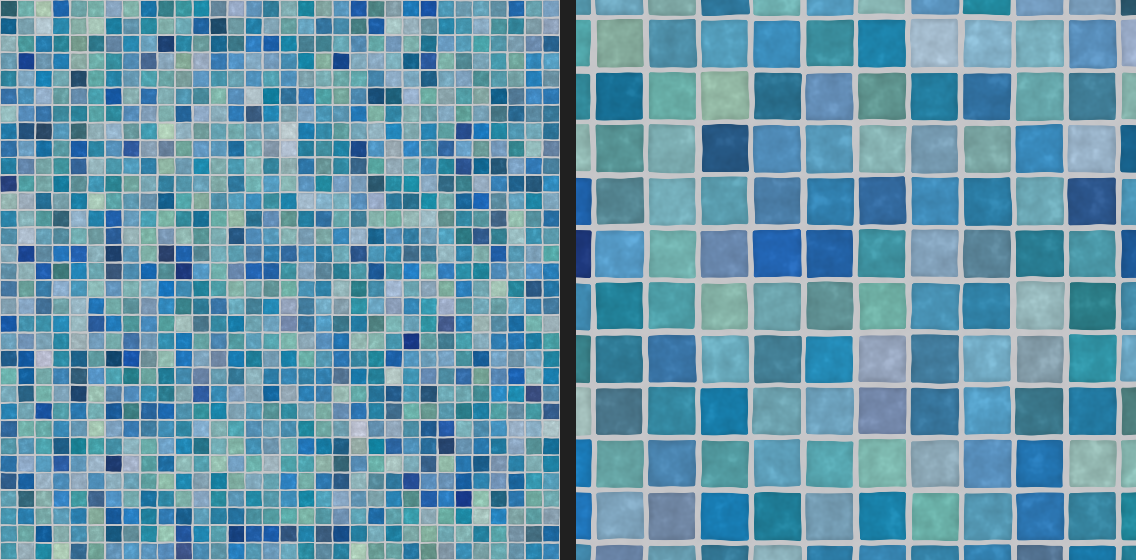
Left, the full canvas; right, a detail of the centre.
A WebGL 2 fragment shader for this texture:

```glsl
#version 300 es
precision highp float;
// Square glass mosaic, 32 by 32 tiles in mixed sea blues with pale grout.
uniform vec2 u_resolution;
out vec4 outColor;

const float TILES = 32.0;

// Three random values in 0..1 per integer cell.
vec3 hash3(vec2 cell, uint seed) {
    uvec3 v = uvec3(uvec2(ivec2(cell) + 4096), seed) * 1664525u + 1013904223u;
    v.x += v.y * v.z; v.y += v.z * v.x; v.z += v.x * v.y;
    v ^= v >> 16u;
    v.x += v.y * v.z; v.y += v.z * v.x; v.z += v.x * v.y;
    return vec3(v >> 8u) / 16777216.0;
}

float cornerSlope(vec2 corner, vec2 offset) {
    float angle = 6.2832 * hash3(corner, 7u).x;
    return dot(vec2(cos(angle), sin(angle)), offset);
}

float gradientNoise(vec2 p) {
    vec2 i = floor(p), f = p - i;
    vec2 u = f * f * f * (f * (f * 6.0 - 15.0) + 10.0);
    vec2 e = vec2(1.0, 0.0);
    return mix(mix(cornerSlope(i, f), cornerSlope(i + e, f - e), u.x),
               mix(cornerSlope(i + e.yx, f - e.yx), cornerSlope(i + 1.0, f - 1.0), u.x), u.y);
}

float fbm(vec2 p) {
    float sum = 0.0, amplitude = 0.6;
    for (int i = 0; i < 3; i++) {
        sum += amplitude * gradientNoise(p);
        p = p * 2.1 + 17.3;
        amplitude *= 0.5;
    }
    return sum;
}

float roundedBox(vec2 p, vec2 halfSize, float radius) {
    vec2 q = abs(p) - halfSize + radius;
    return length(max(q, 0.0)) + min(max(q.x, q.y), 0.0) - radius;
}

// Glaze ramp from navy through teal to pale aqua, with hue drift per tile.
vec3 glazeColor(vec3 rnd, vec3 drift) {
    float tone = rnd.x;
    vec3 color = mix(vec3(0.12, 0.25, 0.43), vec3(0.14, 0.37, 0.58), smoothstep(0.0, 0.06, tone));
    color = mix(color, vec3(0.17, 0.49, 0.64), smoothstep(0.10, 0.22, tone));
    color = mix(color, vec3(0.33, 0.58, 0.67), smoothstep(0.28, 0.50, tone));
    color = mix(color, vec3(0.46, 0.65, 0.69), smoothstep(0.52, 0.76, tone));
    color = mix(color, vec3(0.57, 0.70, 0.72), smoothstep(0.78, 0.93, tone));
    color = mix(color, vec3(0.70, 0.78, 0.77), smoothstep(0.95, 1.0, tone));
    float luma = dot(color, vec3(0.3, 0.59, 0.11));
    color = mix(vec3(luma), color, mix(0.45, 1.3, sqrt(rnd.y)));
    color += (rnd.z - 0.5) * vec3(0.03, -0.06, 0.13);
    return color + (drift.x - 0.5) * 0.06;
}

void main() {
    vec2 grid = gl_FragCoord.xy / u_resolution * TILES;
    float pixel = TILES / min(u_resolution.x, u_resolution.y);
    vec2 cell = floor(grid);
    vec3 rnd = hash3(cell, 1u), drift = hash3(cell, 2u), jitter = hash3(cell, 3u);

    // Hand-set outline: slight turn, shift and uneven edge.
    vec2 p = grid - cell - 0.5;
    p += (drift.yz - 0.5) * 0.025;
    p += (jitter.x - 0.5) * 0.05 * vec2(-p.y, p.x);
    p += 0.025 * vec2(gradientNoise(grid * 2.3), gradientNoise(grid * 2.3 + 41.0));
    float edge = roundedBox(p, 0.448 + (jitter.yz - 0.5) * 0.02, 0.04);
    float cover = 1.0 - smoothstep(-0.5 * pixel, 0.5 * pixel, edge);

    // Cloudy glaze, offset per tile so that it breaks at the joints.
    vec2 glazePoint = grid * 2.6 + floor(drift.xy * 200.0);
    float cloud = fbm(glazePoint);
    float grain = gradientNoise(grid * 11.0);
    vec3 tile = glazeColor(rnd, drift);
    tile *= 1.0 + 0.17 * cloud + 0.025 * grain;
    tile += 0.03 * smoothstep(0.08, 0.4, cloud);
    tile *= 1.0 - 0.07 * smoothstep(-0.12, 0.0, edge);

    // Chalky grout.
    vec3 grout = vec3(0.775, 0.775, 0.785) + 0.03 * fbm(grid * 3.0);

    outColor = vec4(clamp(mix(grout, tile, cover), 0.0, 1.0), 1.0);
}
```
